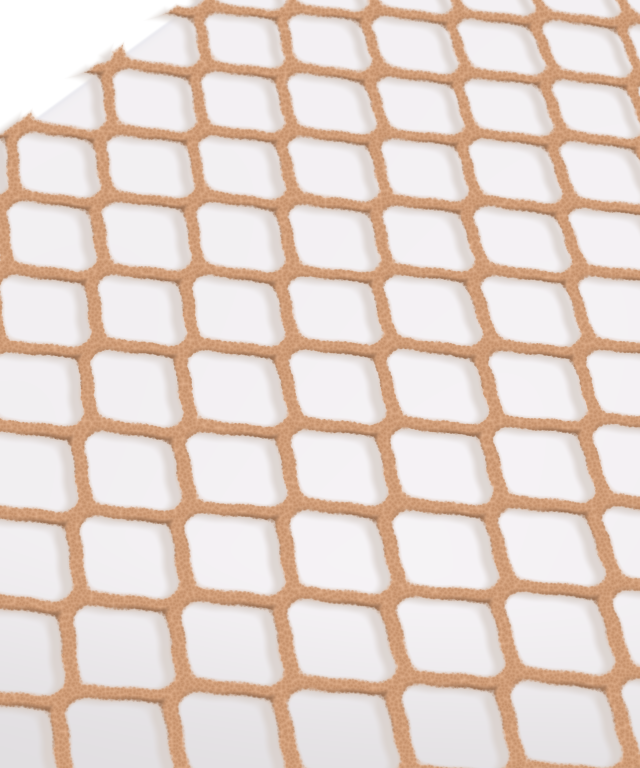
A Shadertoy shader for this pattern:

```glsl
#define NET_ORIGIN vec2(0.374, 0.0156)
#define ROW_STEP 0.0749
#define ROW_GROWTH 0.00254
#define COLUMN_STEP 0.1094
#define COLUMN_GROWTH 0.00378
#define SWAY vec2(0.045, 0.042)
#define KNOT_BLEND 0.014
#define SHADOW_SHIFT vec2(0.015, -0.005)
#define YARN_LIGHT vec3(0.88, 0.69, 0.55)
#define YARN_DARK vec3(0.75, 0.54, 0.39)
#define YARN_UNDER vec3(0.58, 0.42, 0.31)
#define BOARD vec3(0.953, 0.943, 0.953)

const float TAU = 6.2831853;

struct Net {
    float dist;    // signed distance to the yarn
    vec2 side;     // signed offset from nearest strand of each direction
    vec2 radius;   // half widths of column and row strands
    float along;   // position between two knots along a row
};

vec2 hash2(vec2 p) {
    return fract(sin(vec2(dot(p, vec2(127.1, 311.7)), dot(p, vec2(269.5, 183.3)))) * 43758.5);
}

// Cellular noise: distance to the nearest scattered point
float cellular(vec2 p) {
    vec2 id = floor(p), f = fract(p);
    float nearest = 4.0;
    for (int y = -1; y <= 1; y++)
        for (int x = -1; x <= 1; x++) {
            vec2 cell = vec2(x, y);
            vec2 delta = cell + hash2(id + cell) - f;
            nearest = min(nearest, dot(delta, delta));
        }
    return sqrt(nearest);
}

float smoothMin(float a, float b, float k) {
    float h = max(k - abs(a - b), 0.0) / k;
    return min(a, b) - 0.25 * k * h * h;
}

// Leaning wave that snaps back at each knot
vec2 knotWave(vec2 t) {
    return sin(TAU * t) + 0.4 * sin(2.0 * TAU * t);
}

// Distance inward from the diagonal cut at the upper left
float cutDistance(vec2 p) {
    return dot(p - vec2(0.0104, 0.169), vec2(0.59, 0.807));
}

Net netAt(vec2 p) {
    // Receding grid: rows and columns widen towards the viewer
    float tilt = 0.03 - 0.073 * p.y;
    float depth = p.y - NET_ORIGIN.y - (p.x - NET_ORIGIN.x) * tilt;
    float root = sqrt(max(ROW_STEP * ROW_STEP + 4.0 * ROW_GROWTH * depth, 1e-5));
    float row = (root - ROW_STEP) / (2.0 * ROW_GROWTH);
    vec2 size = vec2(COLUMN_STEP + COLUMN_GROWTH * row, root);
    vec2 grid = vec2((p.x - NET_ORIGIN.x) / size.x, row);

    // Strand sway and slow irregularity
    vec2 drift = sin(grid.yx * vec2(1.7, 2.3) + grid * 1.1) + sin(grid * 2.9 + grid.yx * 0.8);
    vec2 q = grid + SWAY * knotWave(grid.yx) + 0.011 * drift;

    Net net;
    net.side = (fract(q + 0.5) - 0.5) * size;
    net.radius = vec2(0.0066, 0.0060) + vec2(0.00036, 0.00030) * row;
    net.radius *= 1.0 + 0.05 * sin(grid.yx * 5.3 + grid * 2.1);
    vec2 d = abs(net.side) - net.radius;
    net.dist = max(smoothMin(d.x, d.y, KNOT_BLEND), -cutDistance(p));
    net.along = fract(q.x);
    return net;
}

vec3 boardColor(vec2 p) {
    vec3 color = BOARD - 0.012 * sin(p.x * 5.0 + p.y * 3.0) * p.y;
    float falloff = smoothstep(0.72, 1.05, p.y + 0.12 * (0.4 - p.x));
    color = mix(color, vec3(0.86, 0.85, 0.86), 0.75 * falloff);
    float rim = cutDistance(p) - 0.010;
    color -= vec3(0.06, 0.05, 0.03) * exp(-abs(rim) * 300.0);
    return mix(vec3(1.0), color, smoothstep(-0.003, 0.003, rim));
}

vec3 yarnColor(Net net, float fuzz) {
    float core = clamp(-net.dist / net.radius.y, 0.0, 1.0);
    float tone = 0.30 + 0.75 * fuzz - 0.15 * core;
    vec3 color = mix(YARN_DARK, YARN_LIGHT, clamp(tone, 0.0, 1.2));

    // Dark lower flank of each row, deepest just before the knot
    float flank = smoothstep(0.1, 1.0, net.side.y / net.radius.y);
    float beforeKnot = smoothstep(0.2, 0.8, net.along) * (1.0 - smoothstep(0.88, 0.98, net.along));
    float offColumn = smoothstep(0.5, 1.3, abs(net.side.x) / net.radius.x);
    return mix(color, YARN_UNDER, flank * offColumn * (0.3 + 0.6 * beforeKnot));
}

void mainImage(out vec4 fragColor, in vec2 fragCoord) {
    vec2 p = vec2(fragCoord.x, iResolution.y - fragCoord.y) / iResolution.y;
    float fuzz = cellular(p * 210.0);
    float soft = max(0.0014 + 0.0022 * abs(p.y - 0.5), 0.8 / iResolution.y);

    // Board with soft cast shadow
    vec3 color = boardColor(p);
    float shadow = 1.0 - smoothstep(-0.006, 0.007, netAt(p + SHADOW_SHIFT).dist);
    color = mix(color, vec3(0.85, 0.815, 0.795), 0.8 * shadow);

    // Fuzzy halo, then yarn
    Net net = netAt(p);
    float halo = 1.0 - smoothstep(0.0, 0.005, net.dist);
    color = mix(color, vec3(0.86, 0.76, 0.69), 0.45 * halo);
    float edge = net.dist + 0.0022 * (fuzz - 0.45);
    color = mix(color, yarnColor(net, fuzz), 1.0 - smoothstep(-soft, soft, edge));

    fragColor = vec4(color, 1.0);
}
```
